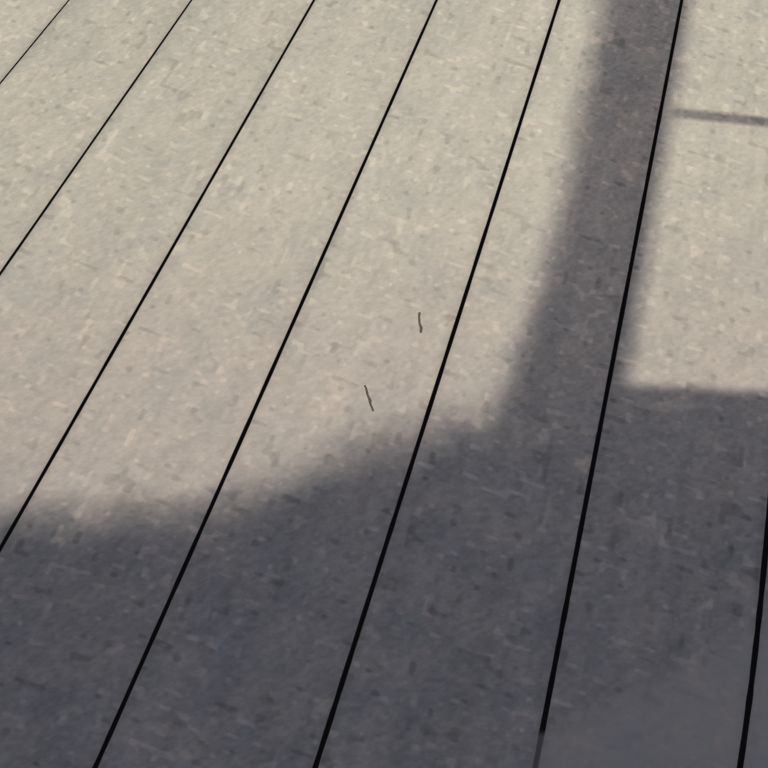
A Shadertoy shader for this texture:

```glsl
#define SUN_FAR vec3(0.745, 0.715, 0.652)
#define SUN_NEAR vec3(0.690, 0.648, 0.605)
#define SHADE_FAR vec3(0.415, 0.398, 0.400)
#define SHADE_NEAR vec3(0.302, 0.302, 0.325)
#define GAP_COLOR vec3(0.035, 0.032, 0.038)
#define PLANK_FAR 0.1596
#define PLANK_GROWTH 0.127
#define PLANK_LEAN 0.826
#define GRAIN 0.11
#define FLECKS 0.13
#define PENUMBRA 0.052

float hash(vec2 p) {
    vec3 q = fract(vec3(p.xyx) * 0.1031);
    q += dot(q, q.yzx + 33.33);
    return fract((q.x + q.y) * q.z);
}

float noise(vec2 p) {
    vec2 i = floor(p), f = fract(p);
    f = f * f * (3.0 - 2.0 * f);
    return mix(mix(hash(i), hash(i + vec2(1, 0)), f.x),
               mix(hash(i + vec2(0, 1)), hash(i + vec2(1, 1)), f.x), f.y);
}

float fbm(vec2 p) {
    float sum = 0.0, amp = 0.5;
    for (int i = 0; i < 4; i++) {
        sum += amp * noise(p);
        p = mat2(1.6, 1.2, -1.2, 1.6) * p + 17.3;
        amp *= 0.5;
    }
    return sum;
}

float segment(vec2 p, vec2 a, vec2 b) {
    vec2 d = b - a;
    return length(p - a - d * clamp(dot(p - a, d) / dot(d, d), 0.0, 1.0));
}

// Sunlight amount; q.y runs downward from the top edge
float sunlight(vec2 q) {
    float wobble = (fbm(q * 24.0) - 0.47) * 0.035;
    float floorEdge = mix(0.668, 0.548, smoothstep(0.18, 0.65, q.x)) + wobble;
    float postLeft = 0.785 - 0.165 * q.y - 0.16 * q.y * q.y + wobble * 0.4;
    float postRight = 0.895 - 0.165 * q.y;

    float left = (1.0 - smoothstep(-PENUMBRA, PENUMBRA, q.y - floorEdge))
               * (1.0 - smoothstep(-0.032, 0.032, q.x - postLeft));
    float railEdge = 0.504 + 0.04 * (q.x - 0.82) + wobble * 0.2;
    float right = smoothstep(-0.022, 0.026, q.x - postRight)
                * (1.0 - smoothstep(-0.013, 0.010, q.y - railEdge));

    // Thin bar shadow across the right side
    float barY = 0.146 + 0.1 * (q.x - 0.87);
    float bar = (1.0 - smoothstep(0.002, 0.010, abs(q.y - barY)))
              * smoothstep(0.86, 0.89, q.x);
    right *= 1.0 - 0.72 * bar;

    // Faint sliver of light under the rail edge
    vec2 sliver = (q - vec2(0.875, 0.527)) / vec2(0.05, 0.008);
    return max(left, right) + 0.13 * exp(-dot(sliver, sliver));
}

void mainImage(out vec4 fragColor, in vec2 fragCoord) {
    vec2 uv = fragCoord / iResolution.xy;
    vec2 q = vec2(uv.x, 1.0 - uv.y);
    float aa = max(1.0 / iResolution.y, 0.0011);

    // Perspective plank coordinates: across and along the boards
    float width = PLANK_FAR + PLANK_GROWTH * q.y;
    float across = (q.x - 0.0898 + PLANK_LEAN * q.y) / width;
    across += 0.07 * pow(q.y, 4.0) * smoothstep(5.4, 5.9, across);
    float along = log(width) / PLANK_GROWTH;
    float plank = floor(across);
    vec2 board = vec2(across + plank * 7.0, along);

    // Blurred foreground in the lower right corner
    float blur = smoothstep(-0.02, 0.05, q.y - 0.955 + 0.55 * (q.x - 0.70))
               * smoothstep(0.66, 0.74, q.x);

    // Wood: long wavy streaks, mottling and short tilted flecks
    float bend = noise(board * vec2(1.5, 0.9)) * 0.7;
    float streak = noise(vec2((board.x + bend * 0.25) * 17.0, along * 1.6)) - 0.5;
    float mottle = fbm(board * vec2(5.0, 6.0)) - 0.47;
    vec2 fleckPos = vec2(board.x * 17.0, along * 27.0 - across * 8.0);
    float fleck = noise(fleckPos + 2.0 * bend);
    float pale = smoothstep(0.72, 0.96, fleck);
    float dark = smoothstep(0.76, 0.98, noise(fleckPos * 0.83 + 41.0));
    float fine = fbm(board * vec2(32.0, 44.0)) - 0.47;
    float light = sunlight(q);
    float wood = GRAIN * (0.45 * streak + 0.9 * mottle + 1.5 * fine)
               + FLECKS * (0.65 * pale - 0.8 * dark);
    wood *= mix(1.45, 0.85, clamp(light, 0.0, 1.0)) * (1.0 - 0.7 * blur);
    wood += 0.03 * (hash(vec2(plank + 9.0, 3.0)) - 0.5);

    // Sun and shade tones
    vec3 sun = mix(SUN_FAR, SUN_NEAR, smoothstep(0.15, 0.62, q.y));
    vec3 shade = mix(SHADE_FAR, SHADE_NEAR, smoothstep(0.15, 0.85, q.y));
    vec3 color = mix(shade, sun, light);
    color *= 1.0 + wood;
    color += vec3(0.022, 0.002, -0.014) * (mottle + 0.5 * pale);
    color += 0.025 * blur;

    // Two small cracks
    vec2 jitter = vec2(0.003 * (noise(q * 150.0) - 0.5), 0.0);
    float crack = min(segment(q + jitter, vec2(0.475, 0.503), vec2(0.486, 0.534)),
                      segment(q + jitter, vec2(0.546, 0.408), vec2(0.549, 0.432)));
    color *= 1.0 - 0.5 * (1.0 - smoothstep(0.0004, 0.0026, crack));

    // Dark gaps between boards, wider toward the viewer
    float seam = floor(across + 0.5);
    float lean = PLANK_LEAN - PLANK_GROWTH * seam;
    float gapDist = abs(across - seam) * width * inversesqrt(1.0 + lean * lean);
    float halfGap = 0.0005 + 0.0003 * seam + 0.0016 * q.y;
    halfGap *= 0.9 + 0.2 * noise(vec2(seam * 5.0, q.y * 45.0));
    float gap = 1.0 - smoothstep(halfGap - aa, halfGap + aa, gapDist);
    float buried = smoothstep(0.948, 0.960, q.y) * (1.0 - step(0.5, abs(seam - 5.0)));
    color *= 1.0 - 0.13 * exp(-gapDist * 220.0);
    color = mix(color, GAP_COLOR, gap * (1.0 - 0.65 * buried));

    fragColor = vec4(clamp(color, 0.0, 1.0), 1.0);
}
```
